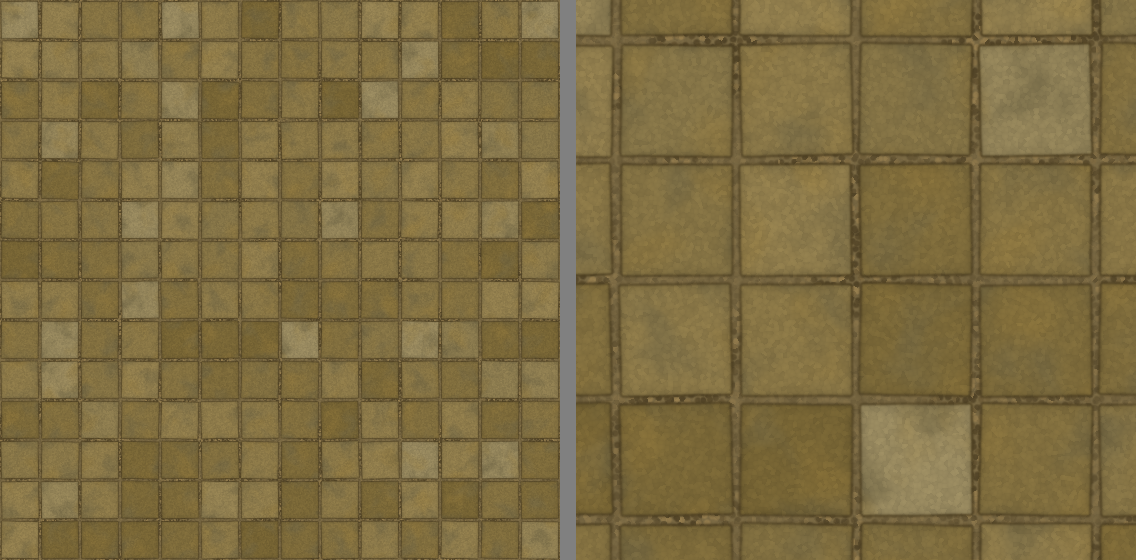
Left: the whole. Right: its middle third, enlarged.
A WebGL 1 fragment shader for this texture:

```glsl
precision highp float;
// Worn ochre ceramic tiles, 14 by 14, slightly crooked in crumbling grout.
uniform vec2 u_resolution;

float hash(vec2 p) {
  p = fract(p * vec2(0.1931, 0.2717));
  p += dot(p, p.yx + 31.37);
  return fract((p.x + p.y) * p.x * 17.43);
}

vec2 hash2(vec2 p) {
  return vec2(hash(p + 3.7), hash(p + 71.3));
}

// Cellular noise: x is the distance to the nearest point, y its random value.
vec2 cells(vec2 p) {
  vec2 base = floor(p), nearest = vec2(9.0, 0.0);
  for (int j = -1; j <= 1; j++) {
    for (int i = -1; i <= 1; i++) {
      vec2 c = base + vec2(float(i), float(j));
      float d = length(c + hash2(c) - p);
      if (d < nearest.x) nearest = vec2(d, hash(c + 19.1));
    }
  }
  return nearest;
}

// Soft blotches from gently warped, rotated sines, roughly -1 to 1.
float clouds(vec2 p) {
  float sum = 0.0, amp = 0.6;
  for (int i = 0; i < 4; i++) {
    p += 0.4 * sin(p.yx * 1.1 + float(i) * 2.1);
    sum += amp * sin(p.x) * cos(p.y * 0.9 + 1.0);
    p = mat2(1.36, 1.17, -1.17, 1.36) * p + 4.3;
    amp *= 0.48;
  }
  return sum;
}

float roundedBox(vec2 p, float halfSize, float radius) {
  vec2 q = abs(p) - halfSize + radius;
  return length(max(q, 0.0)) + min(max(q.x, q.y), 0.0) - radius;
}

void main() {
  vec2 p = gl_FragCoord.xy / u_resolution * 14.0;
  float pixel = 14.0 / min(u_resolution.x, u_resolution.y);
  vec2 id = floor(p);
  vec2 seed = hash2(id + 5.0);
  float tone = hash(id + 43.0);
  vec2 skewed = mat2(0.82, 0.57, -0.57, 0.82) * p;  // keeps grain off the tile axes

  // Each tile is nudged and turned a little, with faintly uneven sides.
  vec2 local = fract(p) - 0.5 + (hash2(id + 113.0) - 0.5) * 0.016;
  float turn = (seed.x - 0.5) * 0.05;
  local = mat2(cos(turn), sin(turn), -sin(turn), cos(turn)) * local;
  float edge = roundedBox(local, 0.463, 0.025) + 0.004 * clouds(skewed * 9.0);

  // Fired glaze: tile tone, some pale tiles, then stains and golden patches.
  vec3 glaze = mix(vec3(0.462, 0.390, 0.200), vec3(0.575, 0.500, 0.308), tone);
  glaze = mix(glaze, vec3(0.605, 0.550, 0.390), 0.85 * smoothstep(0.72, 0.98, seed.y));
  float stain = clouds(local * 4.6 + seed * 40.0);
  float gold = clouds(local * 4.0 + seed.yx * 60.0 + 9.0);
  glaze = mix(glaze, vec3(0.435, 0.395, 0.265), 0.55 * smoothstep(-0.1, 0.9, stain));
  glaze = mix(glaze, vec3(0.580, 0.475, 0.230), 0.36 * smoothstep(0.0, 0.9, gold));
  glaze *= 1.0 + 0.02 * clouds(skewed * 15.0);
  glaze *= 1.0 - 0.12 * exp(min(edge, 0.0) * 24.0);

  // Grout with light and dark crumbs gathered in worn stretches.
  vec2 crumb = cells(skewed * 19.3);
  float worn = smoothstep(-0.25, 0.45, clouds(p * 2.3 + 17.0));
  vec3 grout = vec3(0.470, 0.405, 0.260);
  vec3 crumbColor = mix(vec3(0.300, 0.245, 0.135), vec3(0.600, 0.500, 0.310),
                        smoothstep(0.4, 0.9, crumb.y));
  grout = mix(grout, crumbColor, (0.2 + 0.6 * worn) * (1.0 - smoothstep(0.3, 0.75, crumb.x)));

  // Join tile and grout, with a dark seam around the rim.
  float soft = max(pixel * 0.8, 0.012);
  vec3 color = mix(glaze, grout, smoothstep(-soft, soft, edge));
  float seam = exp(-pow((edge - 0.002) / max(0.014, 0.55 * pixel), 2.0));
  color = mix(color, vec3(0.300, 0.245, 0.125), seam * (0.55 + 0.15 * worn));

  // Fine grain over the whole surface.
  vec2 grain = cells(skewed * 25.7);
  color *= 1.0 + 0.09 * (grain.y - 0.5) + 0.05 * (0.4 - grain.x);
  gl_FragColor = vec4(color, 1.0);
}
```
